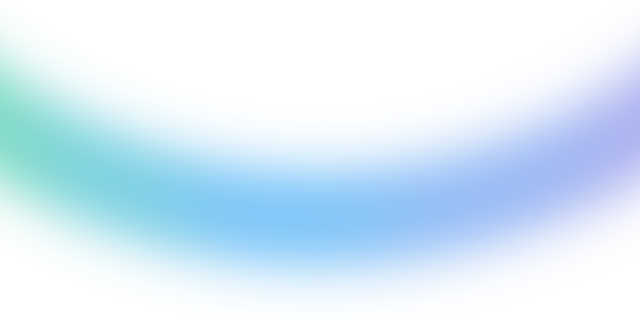
A Shadertoy shader for this background:

```glsl
// A soft pastel arc sags across a white canvas, green to blue to violet.
// The arc is part of a large ring; a Gaussian-blurred band profile of the
// distance to that ring sets how much of the left-to-right tint shows.

const vec3 PAPER  = vec3(1.0);
const vec3 GREEN  = vec3(0.52, 0.865, 0.78);
const vec3 TEAL   = vec3(0.51, 0.83, 0.885);
const vec3 SKY    = vec3(0.515, 0.785, 0.975);
const vec3 BLUE   = vec3(0.62, 0.74, 0.96);
const vec3 VIOLET = vec3(0.69, 0.71, 0.94);

// Smooth approximation of the Gauss error function.
float erfApprox(float x) {
    return tanh(1.128 * x + 0.101 * x * x * x);
}

// Coverage of a band after a Gaussian blur, scaled to one at its middle.
float blurredBand(float dist, float halfWidth, float sigma) {
    float k = 0.70711 / sigma;
    float cover = erfApprox((dist + halfWidth) * k) - erfApprox((dist - halfWidth) * k);
    return cover / (2.0 * erfApprox(halfWidth * k));
}

float ringDistance(vec2 p, vec2 center, float radius) {
    return length(p - center) - radius;
}

// Tint along the arc, with t running from 0 at the left to 1 at the right.
vec3 arcTint(float t) {
    vec3 tint = mix(GREEN, TEAL, smoothstep(-0.04, 0.19, t));
    tint = mix(tint, SKY, smoothstep(0.14, 0.42, t));
    tint = mix(tint, BLUE, smoothstep(0.43, 0.83, t));
    return mix(tint, VIOLET, smoothstep(0.76, 1.04, t));
}

void mainImage(out vec4 fragColor, in vec2 fragCoord) {
    // Height is one unit; x is zero at the middle of the canvas.
    vec2 p = (fragCoord - vec2(0.5 * iResolution.x, 0.0)) / iResolution.y;

    float dist = ringDistance(p, vec2(0.0, 2.178), 1.86);
    float glow = blurredBand(dist, 0.148, 0.082);
    vec3 color = mix(PAPER, arcTint(fragCoord.x / iResolution.x), glow);

    fragColor = vec4(color, 1.0);
}
```
